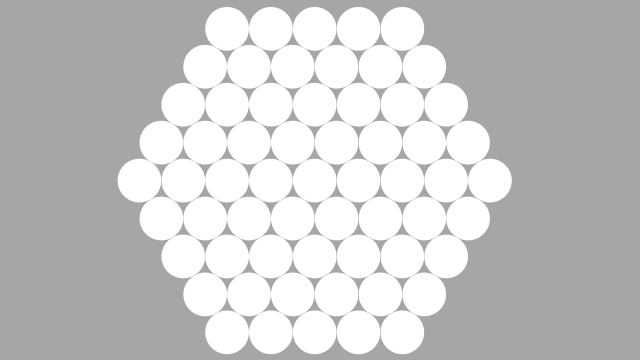
A Shadertoy shader for this pattern:

```glsl
// Draws a hexagonal cluster of touching white discs on flat grey.
// Each pixel measures its distance to the nearest disc in the two closest
// rows; row lengths shrink away from the middle to form the hexagon.

const vec3 GREY = vec3(0.652);
const vec3 WHITE = vec3(1.0);
const float SPACING = 0.1217;              // disc pitch, in canvas heights
const float RADIUS = 0.4985;               // in units of the pitch
const float RINGS = 4.0;                   // rings around the central disc
const float ROW_STEP = 0.8660254;          // row height of a triangular grid
const vec2 CLUSTER_CENTER = vec2(-0.0147, -0.0016);

// Distance from p to the nearest disc of one row (p in pitch units)
float rowDistance(vec2 p, float row, float rings, float radius) {
    row = clamp(row, -rings, rings);
    float halfLength = rings - 0.5 * abs(row);
    float shift = fract(halfLength);
    float column = floor(p.x - shift + 0.5) + shift;
    vec2 center = vec2(clamp(column, -halfLength, halfLength), row * ROW_STEP);
    return length(p - center) - radius;
}

// Distance to the whole hexagonal cluster
float clusterDistance(vec2 p, float rings, float radius) {
    float lowerRow = floor(p.y / ROW_STEP);
    return min(rowDistance(p, lowerRow, rings, radius),
               rowDistance(p, lowerRow + 1.0, rings, radius));
}

void mainImage(out vec4 fragColor, in vec2 fragCoord) {
    vec2 uv = (fragCoord - 0.5 * iResolution.xy) / iResolution.y;
    vec2 p = (uv - CLUSTER_CENTER) / SPACING;

    // One-pixel soft edge
    float pixel = 1.0 / (iResolution.y * SPACING);
    float d = clusterDistance(p, RINGS, RADIUS);
    float coverage = clamp(0.5 - d / pixel, 0.0, 1.0);

    fragColor = vec4(mix(GREY, WHITE, coverage), 1.0);
}
```
